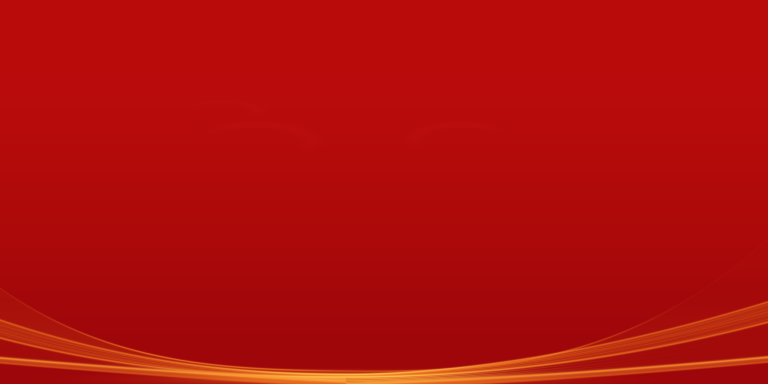
This background is drawn by a Shadertoy shader. Its source:

```glsl
// A deep red backdrop with translucent golden ribbons sagging along its foot.
// Each ribbon edge is a power curve with its own lowest point; fills, fine
// threads and glowing rims are layered between pairs of those curves.

// Height of a hanging curve; each side holds (rise at the canvas edge, power).
float hang(float x, float lowX, float lowY, vec2 left, vec2 right) {
    float t = x < lowX ? (lowX - x) / lowX : (x - lowX) / (1.0 - lowX);
    vec2 side = x < lowX ? left : right;
    return lowY + side.x * pow(max(t, 1e-4), side.y);
}

// Soft-edged coverage between two heights.
float band(float y, float low, float high) {
    float soft = 0.7 / iResolution.y;
    return smoothstep(low - soft, low + soft, y)
         * (1.0 - smoothstep(high - soft, high + soft, y));
}

// Thin bright rim, never narrower than the sampling grid resolves.
float rim(float y, float curve, float width) {
    float w = max(width, 0.6 / iResolution.y);
    float d = (y - curve) / w;
    return exp(-d * d) * min(1.0, width / w + 0.2);
}

// Faint crescent left where one ellipse is lit along its upper rim.
float wisp(vec2 p, vec2 center, vec2 radius) {
    vec2 q = (p - center) / radius;
    float d = (length(q) - 1.0) / 0.18;
    return exp(-d * d) * smoothstep(-0.3, 0.8, q.y - 0.5 * q.x * sign(center.x - 0.5));
}

void mainImage(out vec4 fragColor, in vec2 fragCoord) {
    vec2 uv = fragCoord / iResolution.xy;
    float x = uv.x, y = uv.y;

    // Backdrop: slow vertical fade
    vec3 topRed = vec3(0.728, 0.045, 0.043);
    vec3 midRed = vec3(0.690, 0.040, 0.038);
    vec3 lowRed = vec3(0.615, 0.022, 0.038);
    vec3 color = mix(lowRed, midRed, smoothstep(0.0, 0.55, y));
    color = mix(color, topRed, smoothstep(0.42, 0.85, y));

    // Barely visible wisps around the middle
    float haze = wisp(uv, vec2(0.335, 0.63), vec2(0.07, 0.045))
               + wisp(uv, vec2(0.60, 0.635), vec2(0.06, 0.04))
               + 0.7 * wisp(uv, vec2(0.29, 0.71), vec2(0.045, 0.025));
    color += haze * vec3(0.012, 0.010, 0.009);

    // Ribbon edges
    float veilLeft  = hang(x, 0.52, 0.034, vec2(0.216, 3.4), vec2(0.030, 2.0));
    float veilRight = hang(x, 0.45, 0.033, vec2(0.040, 2.0), vec2(0.346, 2.9));
    float upper     = hang(x, 0.46, 0.025, vec2(0.142, 2.2), vec2(0.189, 1.75));
    float lower     = hang(x, 0.45, 0.018, vec2(0.102, 2.3), vec2(0.143, 2.0));
    float footLeft  = hang(x, 0.60, -0.005, vec2(0.073, 1.4), vec2(0.040, 1.6));
    float footRight = hang(x, 0.30, -0.008, vec2(0.040, 1.6), vec2(0.078, 1.65));
    float foot = x < 0.45 ? footLeft : footRight;

    float fromCenter = (x - 0.46) / 0.20;
    float core = exp(-fromCenter * fromCenter);
    float leftSide = 1.0 - smoothstep(0.35, 0.55, x);
    float rightSide = smoothstep(0.38, 0.58, x);

    // Translucent fills
    vec3 ember = vec3(0.76, 0.22, 0.065);
    vec3 amber = vec3(0.95, 0.48, 0.13);
    vec3 gold = vec3(1.0, 0.77, 0.30);
    float veilFade = 1.0 - smoothstep(0.05, 0.26, y);
    color = mix(color, ember, band(y, upper, veilLeft) * leftSide * (0.14 + 0.24 * veilFade));
    color = mix(color, ember, band(y, upper, veilRight) * rightSide * (0.03 + 0.20 * veilFade));
    float across = clamp((y - lower) / max(upper - lower, 1e-3), 0.0, 1.0);
    color = mix(color, mix(ember, amber, core * 0.7),
                band(y, lower, upper) * (0.55 + 0.25 * across + 0.2 * core));
    color = mix(color, ember, band(y, foot, lower) * (0.10 + 0.45 * core));
    color = mix(color, amber, band(y, foot - 0.012, foot) * (0.45 + 0.3 * core));

    // Warm light pooled at the lowest point
    float pool = core * exp(-pow((y - 0.012) / 0.016, 2.0));
    color = mix(color, amber, 0.75 * pool);

    // Fine threads inside the main ribbon and toward the foot
    for (int i = 1; i < 7; i++) {
        float k = float(i) / 7.0;
        float thread = mix(lower, upper, k + 0.08 * sin(5.0 * x + 9.0 * k));
        color = mix(color, amber, rim(y, thread, 0.0015) * (0.13 + 0.25 * core));
        float low = mix(foot, lower, k * k);
        color = mix(color, gold, rim(y, low, 0.0018) * 0.5 * core);
    }

    // Glowing rims
    float leftGlow = leftSide * (0.12 + 0.65 * smoothstep(0.0, 0.22, x));
    float rightGlow = rightSide * (0.03 + 0.6 * (1.0 - smoothstep(0.68, 0.92, x)));
    color = mix(color, amber, rim(y, veilLeft, 0.0025) * leftGlow);
    color = mix(color, amber, rim(y, veilRight, 0.0025) * rightGlow);
    vec3 rimColor = mix(amber, gold, core);
    color = mix(color, rimColor, rim(y, upper, 0.0027) * (0.55 + 0.35 * core));
    color = mix(color, rimColor, rim(y, lower, 0.0030) * (0.65 + 0.3 * core));
    color = mix(color, mix(amber, gold, 0.35), rim(y, foot, 0.0035) * 0.8);
    color = mix(color, amber, rim(y, foot - 0.013, 0.0025) * 0.5);

    fragColor = vec4(clamp(color, 0.0, 1.0), 1.0);
}
```
